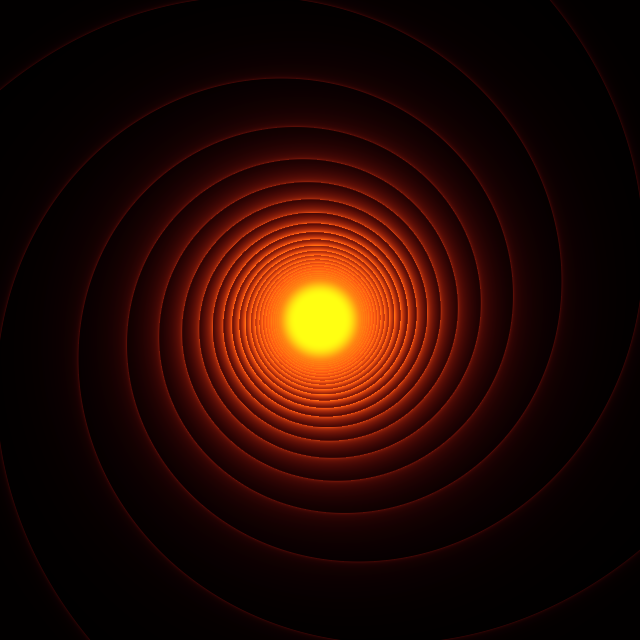
Reproduce this background procedurally as a Shadertoy shader.

```glsl
#define ARMS 4.0
#define WINDING 1.5195
#define PHASE_SHIFT 0.07
#define GLOW_GAIN 2.36
#define GLOW_FALLOFF 10.4
#define RIM_GAIN 0.30
#define RIM_WIDTH 0.0017
#define HALO_WIDTH 0.009
#define CORE_RADIUS 0.037
#define CORE_EDGE 0.066

const float TAU = 6.2831853;

// Spiral coordinate: whole numbers lie on the rims, x = phase, y = slope
vec2 spiralPhase(vec2 p, float r) {
    float phase = WINDING / r + ARMS * atan(p.y, p.x) / TAU - PHASE_SHIFT;
    float slope = length(vec2(WINDING / (r * r), ARMS / (TAU * r)));
    return vec2(phase, slope);
}

// Thin bright rim with a soft halo on its outer side
float rimLight(float band, float slope, float pixel) {
    float outside = (1.0 - band) / slope;
    float inside = band / slope;
    float rim = exp(-outside / RIM_WIDTH);
    float halo = exp(-outside / HALO_WIDTH);
    float innerEdge = 1.0 - smoothstep(0.0, max(pixel, 0.0016), inside);
    return max(0.65 * rim + 0.35 * halo, innerEdge);
}

// Heat ramp from black through red and orange
vec3 heatColor(float heat) {
    return vec3(heat, 0.36 * pow(heat, 1.8), 0.07 * min(heat, 1.0));
}

void mainImage(out vec4 fragColor, in vec2 fragCoord) {
    float pixel = 1.0 / min(iResolution.x, iResolution.y);
    vec2 p = (fragCoord - 0.5 * iResolution.xy) * pixel;
    float r = max(length(p), 0.001);

    // Stepped bands, fading where the turns crowd together
    vec2 spiral = spiralPhase(p, r);
    float band = fract(spiral.x);
    float detail = smoothstep(0.055, 0.15, r);

    // Central glow shaded by the bands, then the rims
    float heat = GLOW_GAIN * exp(-GLOW_FALLOFF * r) + 0.004;
    heat *= mix(1.0, 0.55 + 0.9 * band, detail);
    heat += RIM_GAIN * exp(-1.2 * r) * detail * rimLight(band, spiral.y, pixel);

    // Yellow core
    vec3 color = min(heatColor(heat), 1.0);
    float core = 1.0 - smoothstep(CORE_RADIUS, CORE_EDGE, r);
    color = mix(color, vec3(1.0, 1.0, 0.07), core);
    fragColor = vec4(color, 1.0);
}
```
